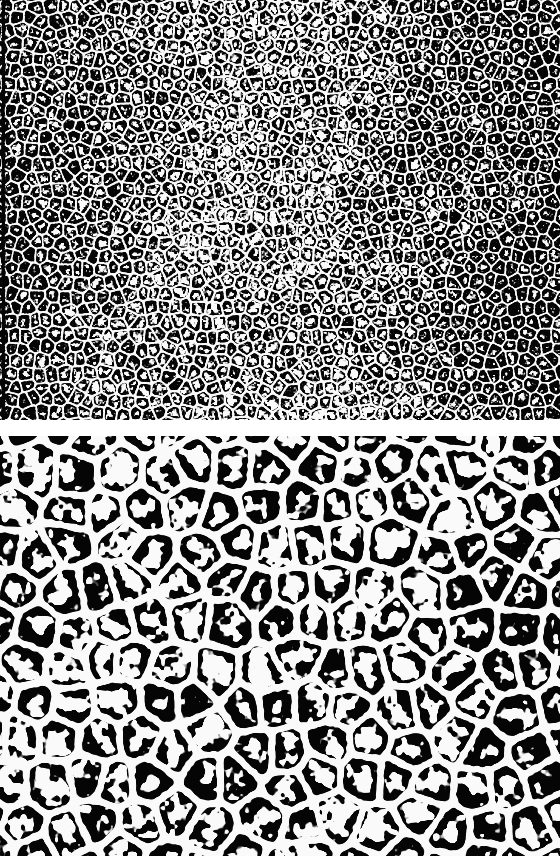
Top: the whole. Bottom: its middle third, enlarged.
Give the GLSL for this pattern, as a WebGL 1 fragment shader.

```glsl
precision highp float;

uniform vec2 u_resolution;

vec2 hash2(vec2 p) {
  vec3 q = fract(p.xyx * vec3(0.1031, 0.1030, 0.0973));
  q += dot(q, q.yzx + 33.33);
  return fract((q.xx + q.yz) * q.zy);
}

float valueNoise(vec2 p) {
  vec2 i = floor(p);
  vec2 f = fract(p);
  f = f * f * (3.0 - 2.0 * f);
  float low = mix(hash2(i).x, hash2(i + vec2(1.0, 0.0)).x, f.x);
  float high = mix(hash2(i + vec2(0.0, 1.0)).x, hash2(i + vec2(1.0, 1.0)).x, f.x);
  return mix(low, high, f.y);
}

// Jittered cell centre; alternate rows are staggered
vec2 cellCentre(vec2 cell) {
  float stagger = 0.5 * mod(cell.y, 2.0) - 0.25;
  return cell + 0.5 + 0.62 * (hash2(cell + 61.0) - 0.5) + vec2(stagger, 0.0);
}

// Rounded distance to the cell wall in x, random value of the cell in y
vec2 cellWall(vec2 p) {
  vec2 base = floor(p);
  vec2 nearest = vec2(0.0);
  vec2 nearestId = base;
  float best = 100.0;
  for (int y = -2; y <= 2; y++) {
    for (int x = -2; x <= 2; x++) {
      vec2 id = base + vec2(float(x), float(y));
      vec2 offset = cellCentre(id) - p;
      float d = dot(offset, offset);
      if (d < best) {
        best = d;
        nearest = offset;
        nearestId = id;
      }
    }
  }

  // Soft minimum over the bisectors rounds the corners
  float sum = 0.0;
  for (int y = -2; y <= 2; y++) {
    for (int x = -2; x <= 2; x++) {
      vec2 id = nearestId + vec2(float(x), float(y));
      vec2 offset = cellCentre(id) - p;
      vec2 across = offset - nearest;
      if (dot(across, across) > 0.0001) {
        float d = dot(0.5 * (nearest + offset), normalize(across));
        sum += exp(-24.0 * d);
      }
    }
  }
  return vec2(-log(sum) / 24.0, hash2(nearestId + 17.0).y);
}

void main() {
  vec2 uv = gl_FragCoord.xy / u_resolution;
  vec2 p = gl_FragCoord.xy / u_resolution.y * 32.0;
  float pixel = 32.0 / u_resolution.y;

  // Darker towards the sides, most of all at the right
  float shade = smoothstep(0.08, 0.5, abs(uv.x - 0.46));
  shade += 0.6 * (valueNoise(p * 0.16 + 9.0) - 0.5) + 0.25 * smoothstep(0.65, 1.0, uv.x);

  vec2 cell = cellWall(p);
  float fine = valueNoise(p * 8.5 + 31.0);
  float grain = 0.62 * valueNoise(p * 4.2) + 0.38 * fine;

  // White walls between the cells
  float wall = 0.088 - 0.018 * shade + 0.05 * (fine - 0.5) - cell.x;
  float white = smoothstep(-0.5 * pixel, 0.5 * pixel, wall);

  // Ragged openings that turn the cells into broken rings
  float opening = cell.x - 0.27 - 0.09 * shade - 0.12 * (cell.y - 0.5);
  opening += 0.75 * (grain - 0.5);
  white = max(white, smoothstep(-pixel, pixel, opening));

  // Ragged dark strip along the left edge
  float strip = abs(p.x - 0.26) - 0.13 - 0.12 * (fine - 0.5);
  white *= smoothstep(-0.5 * pixel, 0.5 * pixel, strip);

  gl_FragColor = vec4(vec3(mix(0.02, 0.98, white)), 1.0);
}
```
